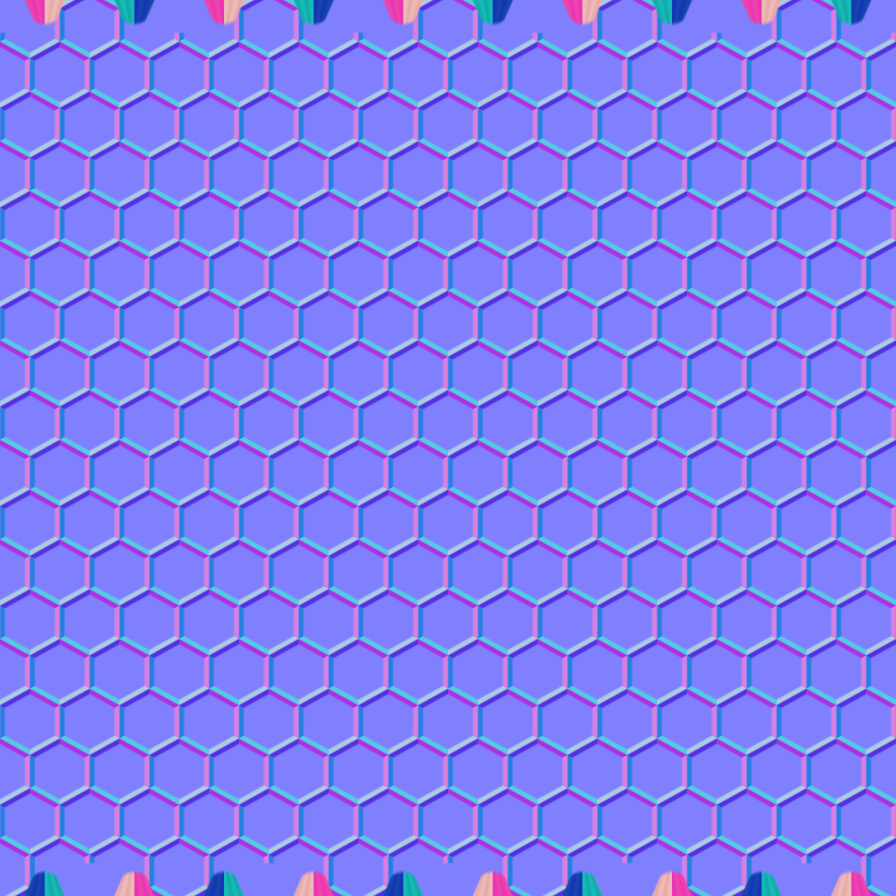
A WebGL 1 fragment shader for this texture map:

```glsl
precision highp float;

uniform vec2 u_resolution;

#define COLUMNS 15.0
#define ROWS 18.0
#define GROOVE_HALF_WIDTH 0.082
#define GROOVE_SOFTNESS 0.022
#define GROOVE_TILT 0.70
#define BORDER_HEIGHT 0.57
#define FAN_HEIGHT 0.45
#define FAN_HALF_WIDTH 0.34
#define SAMPLES 3

const float ROW_STEP = 0.8660254;

// Offset from the nearest centre of a hexagonal grid with cells one unit wide
vec2 hexLocal(vec2 p) {
  vec2 period = vec2(1.0, 2.0 * ROW_STEP);
  vec2 a = mod(p + 0.5 * period, period) - 0.5 * period;
  vec2 b = mod(p, period) - 0.5 * period;
  return dot(a, a) < dot(b, b) ? a : b;
}

// Keeps the axis along which the point lies nearest to a cell side
void pickSide(vec2 local, vec2 axis, inout vec2 outward, inout float reach) {
  float along = dot(local, axis);
  if (abs(along) > reach) {
    reach = abs(along);
    outward = axis * sign(along);
  }
}

// Slope of the V-shaped groove between cells, pointing out of the cell
vec2 grooveSlope(vec2 local) {
  vec2 outward = vec2(0.0);
  float reach = 0.0;
  pickSide(local, vec2(1.0, 0.0), outward, reach);
  pickSide(local, vec2(0.5, ROW_STEP), outward, reach);
  pickSide(local, vec2(0.5, -ROW_STEP), outward, reach);
  float edge = 0.5 - reach;
  float wall = 1.0 - smoothstep(GROOVE_HALF_WIDTH - GROOVE_SOFTNESS,
                                GROOVE_HALF_WIDTH + GROOVE_SOFTNESS, edge);
  return outward * wall * smoothstep(0.0, 0.014, edge) * GROOVE_TILT;
}

// Tangent-space normal to colour, with green pointing down
vec3 encodeNormal(vec2 slope) {
  float z = sqrt(max(0.0, 1.0 - dot(slope, slope)));
  return 0.5 + 0.5 * vec3(slope.x, -slope.y, z);
}

vec3 shade(vec2 uv) {
  vec2 p = vec2(uv.x * COLUMNS, (uv.y * ROWS - 0.5) * ROW_STEP);
  vec2 slope = grooveSlope(hexLocal(p));

  // Border rows: one whole cell in three, the other two merged flat
  float top = step(0.5, uv.y);
  float side = 2.0 * top - 1.0;
  float height = min(uv.y, 1.0 - uv.y) * ROWS * ROW_STEP;
  float offset = mod(p.x - 1.5 * top + 1.5, 3.0) - 1.5;
  float away = abs(offset);
  float merged = smoothstep(0.59, 0.63, away)
               * (1.0 - smoothstep(BORDER_HEIGHT - 0.03, BORDER_HEIGHT + 0.03, height));
  vec3 color = encodeNormal(slope * (1.0 - merged));

  // Steep two-sided fans that widen towards the border
  float fromAxis = 0.75 - away;
  float halfWidth = FAN_HALF_WIDTH * (1.0 - 0.55 * height / FAN_HEIGHT);
  float across = fromAxis / max(halfWidth, 0.01);
  float fan = (1.0 - smoothstep(-0.03, 0.02, abs(fromAxis) - halfWidth))
            * (1.0 - smoothstep(FAN_HEIGHT - 0.08, FAN_HEIGHT + 0.02,
                                height + 0.06 * across * across));
  float streak = 0.04 * sin(abs(across) * 13.0);
  vec3 fanColor = vec3(0.5 - 0.42 * sign(offset),
                       0.47 + (0.23 + streak) * sign(fromAxis) * side,
                       0.69 + streak);
  return mix(color, fanColor, fan);
}

void main() {
  // Average a small grid of samples per pixel
  vec3 total = vec3(0.0);
  for (int j = 0; j < SAMPLES; j++) {
    for (int i = 0; i < SAMPLES; i++) {
      vec2 jitter = (vec2(float(i), float(j)) + 0.5) / float(SAMPLES) - 0.5;
      total += shade((gl_FragCoord.xy + jitter) / u_resolution);
    }
  }
  gl_FragColor = vec4(total / float(SAMPLES * SAMPLES), 1.0);
}
```
